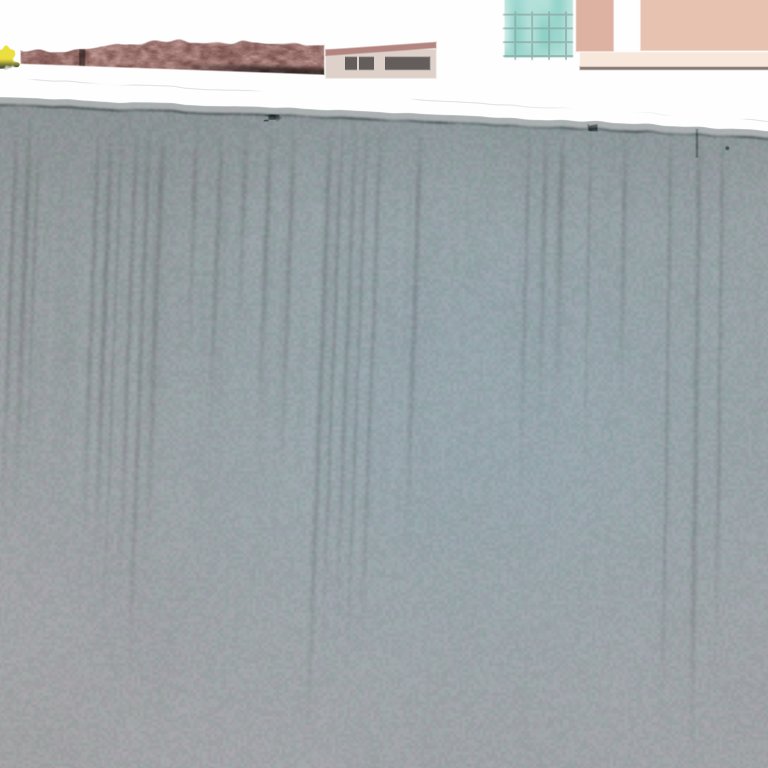
Give the GLSL for this texture, as a Shadertoy shader.

```glsl
float hash(vec2 p) {
    vec3 q = fract(vec3(p.xyx) * 0.1031);
    q += dot(q, q.yzx + 33.33);
    return fract((q.x + q.y) * q.z);
}

float noise(vec2 p) {
    vec2 i = floor(p), f = fract(p);
    f = f * f * (3.0 - 2.0 * f);
    return mix(mix(hash(i), hash(i + vec2(1, 0)), f.x),
               mix(hash(i + vec2(0, 1)), hash(i + vec2(1, 1)), f.x), f.y);
}

float fbm(vec2 p) {
    float sum = 0.0, amp = 0.5;
    for (int i = 0; i < 4; i++) {
        sum += amp * noise(p);
        p = p * 2.03 + 17.0;
        amp *= 0.5;
    }
    return sum;
}

float box(vec2 p, vec2 lo, vec2 hi) {
    vec2 d = abs(p - 0.5 * (lo + hi)) - 0.5 * (hi - lo);
    return 1.0 - smoothstep(-0.0015, 0.0015, max(d.x, d.y));
}

float wallTop(float x) {
    return 0.872 - 0.034 * x - 0.008 * x * x;
}

// Groups of drips: start x, spacing, count, lowest point
float drips(vec2 p) {
    vec4 groups[8] = vec4[8](
        vec4(0.016, 0.0155, 3, 0.32), vec4(0.122, 0.0165, 6, 0.13),
        vec4(0.248, 0.0320, 5, 0.38), vec4(0.424, 0.0165, 5, 0.05),
        vec4(0.541, 0.0200, 1, 0.22), vec4(0.686, 0.0205, 3, 0.34),
        vec4(0.771, 0.0400, 2, 0.38), vec4(0.873, 0.0340, 3, 0.03));
    float x = p.x + (0.675 - p.y) * (0.037 - 0.025 * smoothstep(0.45, 0.95, p.x));
    x += 0.0014 * (noise(vec2(p.x * 9.0, p.y * 28.0)) - 0.5);
    float sum = 0.0;
    for (int g = 0; g < 8; g++) {
        for (int i = 0; i < int(groups[g].z); i++) {
            float seed = hash(vec2(g, i) + 3.0);
            float center = groups[g].x + groups[g].y * (float(i) + 0.25 * (seed - 0.5));
            float end = groups[g].w + 0.2 * hash(vec2(i, g) + 41.0);
            float along = smoothstep(end - 0.1, end + 0.25, p.y) * smoothstep(0.86, 0.74, p.y);
            float d = (x - center) / (0.0028 + 0.0016 * seed);
            sum += exp(-d * d) * along * (0.6 + 0.4 * seed);
        }
    }
    // Faint fine runs between the groups
    float fine = noise(vec2(x * 130.0, p.y * 2.0)) - 0.5;
    float reach = smoothstep(0.2, 0.65, p.y) * smoothstep(0.86, 0.72, p.y);
    return sum + 0.35 * fine * reach * mix(1.0, 0.5, smoothstep(0.45, 0.6, p.x));
}

vec3 wall(vec2 p) {
    vec3 color = mix(vec3(0.635, 0.635, 0.645), vec3(0.585, 0.610, 0.615), smoothstep(0.05, 0.7, p.y));
    vec2 blue = (p - vec2(0.64, 0.47)) / vec2(0.46, 0.42);
    color = mix(color, vec3(0.585, 0.652, 0.680), 0.85 * exp(-dot(blue, blue)));
    color -= 0.035 * smoothstep(0.68, 0.86, p.y);
    color += 0.025 * (fbm(p * 5.0) - 0.47);
    color -= vec3(0.070, 0.078, 0.080) * min(drips(p), 1.4);
    // Grain with a slight colour shift
    color += 0.045 * (noise(p * 260.0) - 0.5);
    color += vec3(0.03, -0.01, 0.02) * (noise(p * 150.0 + 70.0) - 0.5);
    return color;
}

vec3 skyline(vec2 p) {
    vec3 color = vec3(0.995);

    // Low brick roofs
    float roof = 0.934 + 0.012 * smoothstep(0.08, 0.22, p.x) - 0.004 * smoothstep(0.25, 0.4, p.x);
    float base = 0.918 - 0.036 * p.x;
    float brick = box(p, vec2(0.027, base), vec2(0.422, roof + 0.006 * (noise(p * 60.0) - 0.5)));
    vec3 clay = mix(vec3(0.42, 0.27, 0.25), vec3(0.82, 0.66, 0.64), fbm(p * vec2(90, 160)));
    clay *= 1.0 - 0.45 * box(p, vec2(0.103, 0.9), vec2(0.111, 0.945));
    clay *= 1.0 - 0.6 * smoothstep(0.2, 0.36, p.x) * smoothstep(base + 0.013, base + 0.004, p.y);
    color = mix(color, clay, brick);

    // Sheds with dark openings
    color = mix(color, vec3(0.87, 0.82, 0.79), box(p, vec2(0.424, 0.898), vec2(0.568, 0.936)));
    float eave = 0.919 + 0.07 * (p.x - 0.42);
    color = mix(color, vec3(0.70, 0.52, 0.50), box(p, vec2(0.424, eave + 0.008), vec2(0.568, eave + 0.016)));
    float opening = step(0.42, noise(vec2(p.x * 75.0, 5.0)));
    color = mix(color, vec3(0.27, 0.25, 0.25), 0.8 * opening * box(p, vec2(0.43, 0.909), vec2(0.56, 0.926)));

    // Glazed bay and railing
    vec3 glass = mix(vec3(0.84, 0.94, 0.92), vec3(0.52, 0.80, 0.76), noise(p * vec2(55, 22)));
    color = mix(color, glass, box(p, vec2(0.657, 0.925), vec2(0.746, 1.1)));
    float rail = smoothstep(0.002, 0.0005, abs(mod(p.y, 0.018) - 0.009));
    rail = max(rail, smoothstep(0.002, 0.0005, abs(mod(p.x, 0.022) - 0.011)));
    color = mix(color, vec3(0.52, 0.62, 0.60), 0.6 * rail * box(p, vec2(0.655, 0.922), vec2(0.746, 0.985)));

    // Plastered facade and sill
    color = mix(color, vec3(0.87, 0.70, 0.64), box(p, vec2(0.750, 0.933), vec2(0.799, 1.1)));
    color = mix(color, vec3(0.91, 0.76, 0.69), box(p, vec2(0.834, 0.934), vec2(1.1, 1.1)));
    color = mix(color, vec3(0.97, 0.91, 0.86), box(p, vec2(0.755, 0.913), vec2(1.1, 0.932)));
    color = mix(color, vec3(0.52, 0.46, 0.43), box(p, vec2(0.755, 0.909), vec2(1.1, 0.913)));

    // Leaves at the left border
    float leaf = length((p - vec2(0.004, 0.922)) / vec2(0.021, 0.016)) + 0.8 * (noise(p * 130.0) - 0.5);
    vec3 foliage = mix(vec3(0.30, 0.34, 0.20), vec3(0.93, 0.87, 0.25), smoothstep(0.911, 0.925, p.y));
    return mix(color, foliage, smoothstep(1.0, 0.75, leaf));
}

void mainImage(out vec4 fragColor, in vec2 fragCoord) {
    vec2 p = fragCoord / iResolution.xy;
    float depth = wallTop(p.x) - p.y + 0.003 * (noise(vec2(p.x * 45.0, 2.0)) - 0.5);
    vec3 color = skyline(p);

    // White coping with faint joints
    float seam = smoothstep(0.0015, 0.0, abs(depth + 0.025 - 0.012 * p.x));
    color -= 0.10 * seam * smoothstep(0.45, 0.7, noise(vec2(p.x * 14.0, 8.0)));
    color = mix(color, wall(p), smoothstep(-0.0015, 0.0015, depth));

    // Lip under the coping, with chips
    float lip = smoothstep(-0.001, 0.001, depth) * smoothstep(0.010, 0.005, depth);
    color = mix(color, vec3(0.72, 0.73, 0.73), 0.7 * lip);
    color -= 0.18 * exp(-pow((depth - 0.010) / 0.0022, 2.0)) * (0.3 + 0.7 * noise(vec2(p.x * 35.0, 4.0)));
    float chip = box(p, vec2(0.335, 0.842), vec2(0.372, 0.851)) + box(p, vec2(0.765, 0.829), vec2(0.778, 0.838));
    color -= 0.3 * chip * smoothstep(0.4, 0.7, noise(p * vec2(130, 260)));

    // Crack and small pit on the right
    color -= 0.18 * box(p, vec2(0.906, 0.795), vec2(0.909, 0.832));
    color -= 0.28 * smoothstep(0.004, 0.001, length(p - vec2(0.947, 0.807)));
    fragColor = vec4(clamp(color, 0.0, 1.0), 1.0);
}
```
